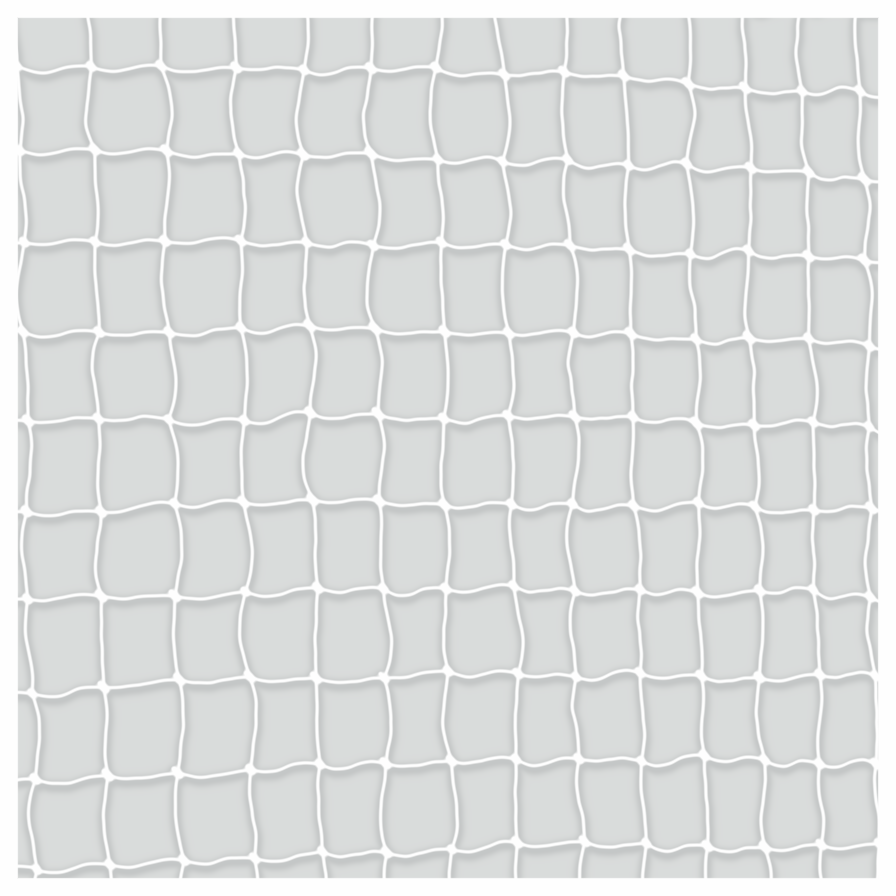
A three.js fragment shader for this pattern:

```glsl
varying vec2 vUv;

const float PI = 3.14159265;
const vec3 WHITE = vec3(0.995);
const vec3 BACKDROP = vec3(0.852, 0.861, 0.858);
const vec3 SHADE = vec3(0.755, 0.765, 0.765);

// Signed random pair in -1..1
vec2 hash2(vec2 p) {
  vec2 q = vec2(dot(p, vec2(127.1, 311.7)), dot(p, vec2(269.5, 183.3)));
  return fract(sin(q) * 43758.55) * 2.0 - 1.0;
}

float gradientNoise(vec2 p) {
  vec2 i = floor(p), f = p - i;
  vec2 u = f * f * (3.0 - 2.0 * f);
  float a = dot(hash2(i), f);
  float b = dot(hash2(i + vec2(1.0, 0.0)), f - vec2(1.0, 0.0));
  float c = dot(hash2(i + vec2(0.0, 1.0)), f - vec2(0.0, 1.0));
  float d = dot(hash2(i + 1.0), f - 1.0);
  return mix(mix(a, b, u.x), mix(c, d, u.x), u.y);
}

float smoothMin(float a, float b, float k) {
  float h = max(k - abs(a - b), 0.0) / k;
  return min(a, b) - h * h * k * 0.25;
}

// Height of the bottom row and gap between rows, for a column
float rowBase(float col) { return 0.030 + col * (0.00586 - 0.0003 * col); }
float rowGap(float col) { return 0.0998 - col * (0.00065 - 0.0000117 * col); }

// Grid (column, row) to canvas, and back by iteration
vec2 gridToCanvas(vec2 g) {
  float x = 0.0409 + g.x * (0.0824 - 0.00078 * g.x) - 0.0022 * g.y;
  return vec2(x, rowBase(g.x) + g.y * rowGap(g.x));
}

vec2 canvasToGrid(vec2 p) {
  vec2 g = p * vec2(13.0, 10.0);
  for (int n = 0; n < 4; n++) {
    g.y = (p.y - rowBase(g.x)) / rowGap(g.x);
    g.x = (p.x - 0.0409 + 0.0022 * g.y) / (0.0824 - 0.00078 * g.x);
  }
  return g;
}

vec2 knotPosition(vec2 cell) {
  return gridToCanvas(cell) + hash2(cell + 3.7) * vec2(0.0035, 0.0042);
}

// Slack cord from a to b: bow is a single arc, sway an S bend
float strand(vec2 p, vec2 a, vec2 b, float bow, float sway, float seed) {
  vec2 ab = b - a;
  float t = clamp(dot(p - a, ab) / dot(ab, ab), 0.0, 1.0);
  float arc = sin(PI * t);
  float wobble = 0.0026 * gradientNoise(vec2(t * 4.0, seed)) * arc;
  float bend = bow * arc + sway * sin(2.0 * PI * t) + wobble;
  vec2 normal = normalize(vec2(-ab.y, ab.x));
  return length(p - a - ab * t - normal * bend);
}

float segment(vec2 p, vec2 a, vec2 b) {
  vec2 ab = b - a;
  return length(p - a - ab * clamp(dot(p - a, ab) / dot(ab, ab), 0.0, 1.0));
}

// Signed distance to the cords and knots
float netDistance(vec2 p, float halfWidth) {
  vec2 home = floor(canvasToGrid(p) + 0.5);
  float d = 1.0;
  for (int j = -1; j <= 1; j++) {
    for (int i = -1; i <= 1; i++) {
      vec2 cell = home + vec2(float(i), float(j));
      vec2 knot = knotPosition(cell);
      vec2 right = knotPosition(cell + vec2(1.0, 0.0));
      vec2 above = knotPosition(cell + vec2(0.0, 1.0));
      vec2 h = hash2(cell + 17.3);
      vec2 v = hash2(cell + 41.9);
      float seed = cell.x * 5.37 + cell.y * 9.71;
      float slack = 0.0105 - 0.0004 * cell.x;
      float across = strand(p, knot, right, -0.002 + 0.003 * h.x,
                            -0.0026 + 0.0016 * h.y, seed);
      float up = strand(p, knot, above, slack * v.x, 0.0022 * v.y, seed + 50.3);
      d = smoothMin(d, across - halfWidth, 0.004);
      d = smoothMin(d, up - halfWidth, 0.004);

      // Knot slanting from upper left to lower right
      vec2 slant = vec2(-0.0032, 0.0034) * (1.0 + 0.35 * h.y);
      float lump = segment(p, knot - slant * 0.7, knot + slant);
      d = smoothMin(d, lump - 0.0029 - 0.0005 * v.y, 0.004);
    }
  }
  return d;
}

float coverage(float d, float softness) {
  return 1.0 - smoothstep(-softness, softness, d);
}

void main() {
  // Soft shadow, falling mostly below the cords
  float gap = max(netDistance(vUv + vec2(-0.0006, 0.0036), 0.0019), 0.0);
  float shadow = exp(-pow(gap / 0.0058, 2.0));
  vec3 color = mix(BACKDROP, SHADE, shadow * 0.85);

  color = mix(color, WHITE, coverage(netDistance(vUv, 0.0018), 0.0013));

  // White margin around the panel
  vec2 edge = abs(vUv - 0.5) - 0.48;
  color = mix(WHITE, color, coverage(max(edge.x, edge.y), 0.001));
  gl_FragColor = vec4(color, 1.0);
}
```
